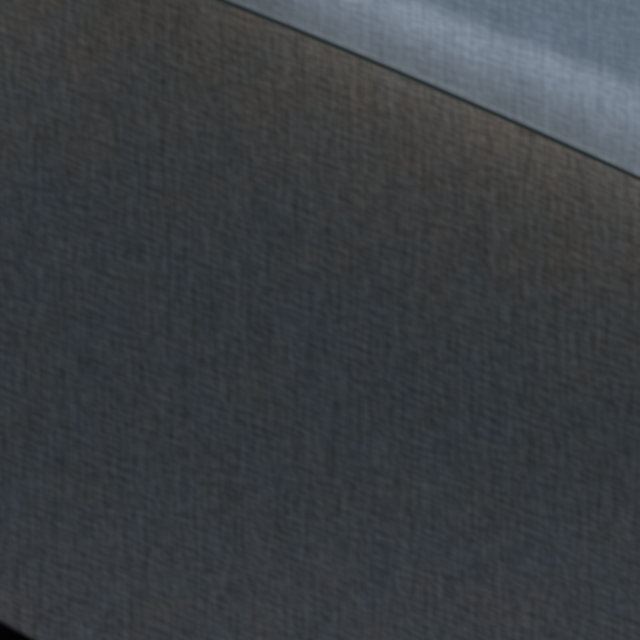
This texture is drawn by a three.js fragment shader. Its source:

```glsl
// Dark woven upholstery with a diagonal seam and a paler blue-grey padded top.
varying vec2 vUv;

vec2 hashGradient(vec2 cell) {
  vec3 p = fract(cell.xyx * vec3(0.1031, 0.1030, 0.0973));
  p += dot(p, p.yzx + 33.33);
  float angle = 6.2832 * fract((p.x + p.y) * p.z);
  return vec2(cos(angle), sin(angle));
}

// Gradient noise, about -0.7 to 0.7
float gradientNoise(vec2 p) {
  vec2 i = floor(p);
  vec2 f = p - i;
  vec2 u = f * f * f * (f * (f * 6.0 - 15.0) + 10.0);
  vec2 e = vec2(1.0, 0.0);
  float a = dot(hashGradient(i), f);
  float b = dot(hashGradient(i + e.xy), f - e.xy);
  float c = dot(hashGradient(i + e.yx), f - e.yx);
  float d = dot(hashGradient(i + e.xx), f - e.xx);
  return mix(mix(a, b, u.x), mix(c, d, u.x), u.y);
}

// Upright warp threads crossed by sloping weft threads, with short slubs
float weave(vec2 p, float slope) {
  vec2 thread = vec2(p.x, p.y + slope * p.x);
  float warp = gradientNoise(thread * vec2(120.0, 24.0));
  float longWarp = gradientNoise(thread * vec2(85.0, 7.0) + 31.0);
  float weft = gradientNoise(thread * vec2(26.0, 125.0) + 57.0);
  float grain = gradientNoise(thread * vec2(88.0, 100.0) + 83.0);
  return 0.7 * warp + 0.5 * longWarp + 0.8 * weft + 0.8 * grain;
}

// Shadowed side panel, warmer and lighter towards the seam
vec3 sidePanel(vec2 p, float below) {
  vec3 color = mix(vec3(0.193, 0.212, 0.226), vec3(0.218, 0.232, 0.247),
                   smoothstep(0.35, 0.0, p.y));
  color = mix(color, vec3(0.232, 0.227, 0.222), 0.8 * smoothstep(0.42, 0.05, below));
  float rim = exp(-below * 14.0) * smoothstep(0.1, 0.6, p.x);
  color += vec3(0.105, 0.095, 0.082) * rim;
  color += 0.02 * smoothstep(0.3, 0.0, p.x) * smoothstep(0.6, 1.0, p.y);
  float stain = gradientNoise(p * 11.0) + 0.7 * gradientNoise(p * 29.0 + 9.0);
  color += vec3(0.014, 0.0, -0.009) * stain;
  return color * (1.0 + 0.17 * weave(p, 0.38));
}

// Lit padded edge, with a second cushion behind its rounded crest
vec3 topPanel(vec2 p, float above) {
  float behind = p.y - (1.0 - 0.39 * (p.x - 0.65));
  vec3 color = mix(vec3(0.37, 0.40, 0.43), vec3(0.445, 0.490, 0.545),
                   smoothstep(0.0, 0.09, above));
  color += 0.035 * exp(-pow((behind + 0.025) / 0.028, 2.0));
  color = mix(color, vec3(0.375, 0.430, 0.485), smoothstep(-0.012, 0.02, behind));
  color *= mix(0.86, 1.0, smoothstep(0.35, 0.52, p.x));
  color *= 1.0 + 0.06 * gradientNoise(p * vec2(13.0, 9.0));
  return color * (1.0 + 0.085 * weave(p + 4.0, 0.3));
}

void main() {
  vec2 p = vUv;

  // Signed height over the slightly bowed seam
  float bow = 0.05 * (p.x - 0.345) * (1.0 - p.x);
  float above = 0.92 * (p.y - 1.0 + 0.427 * (p.x - 0.345) - bow);

  vec3 color = mix(sidePanel(p, max(-above, 0.0)), topPanel(p, max(above, 0.0)),
                   smoothstep(-0.002, 0.003, above));

  // Stitched groove with a thin lit lip above it
  float groove = exp(-pow(above / 0.0036, 2.0));
  float lip = exp(-pow((above - 0.009) / 0.004, 2.0));
  color = mix(color, vec3(0.13, 0.16, 0.165), 0.85 * groove);
  color += 0.03 * lip;

  // Black gap beyond the rounded lower left corner
  float corner = p.x * 0.55 + p.y - 0.03;
  color = mix(vec3(0.01, 0.01, 0.015), color, smoothstep(-0.008, 0.006, corner));

  gl_FragColor = vec4(color, 1.0);
}
```
